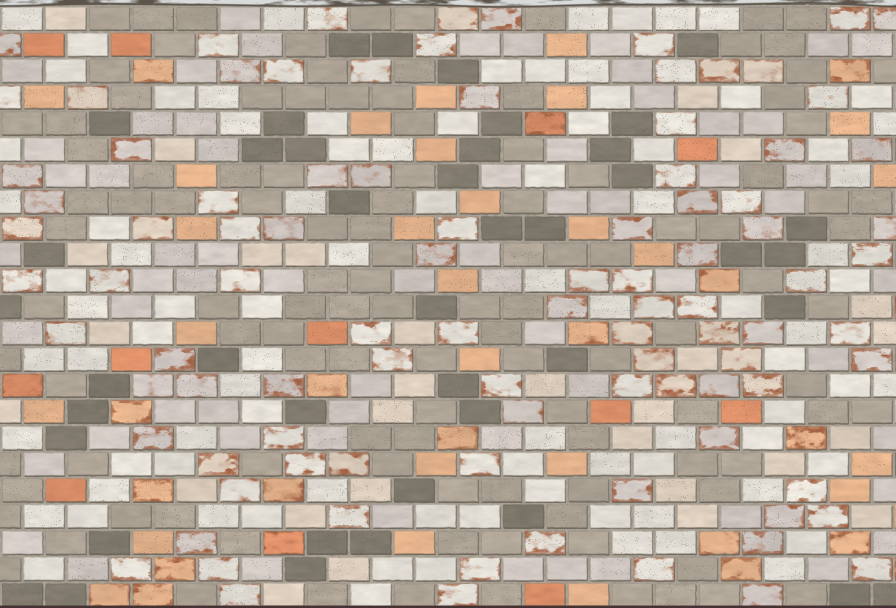
A Shadertoy shader for this texture:

```glsl
// A wall of glazed bricks in running bond: pale, taupe, dark and peach tones.
// A hash per brick picks its tone and wear; noise adds clouds, rust and pits.
// Lengths are fractions of the canvas height.

const vec2 PITCH = vec2(0.07165, 0.0431);     // brick plus joint
const vec2 BRICK_HALF = vec2(0.0331, 0.0188);
const float CORNER = 0.0012;
const float EDGE_WOBBLE = 0.0010;
const float ROW_START = 0.01;                 // in brick pitches
const vec2 SHADOW_SHIFT = vec2(0.0010, -0.0019);
const float RUST_CHANCE = 0.34;
const float LEDGE_HEIGHT = 0.993;
const float BASE_HEIGHT = 0.004;

const vec3 MORTAR = vec3(0.65, 0.62, 0.57);
const vec3 SHADOW = vec3(0.36, 0.33, 0.29);
const vec3 WHITE = vec3(0.88, 0.865, 0.83);
const vec3 LILAC = vec3(0.81, 0.775, 0.755);
const vec3 CREAM = vec3(0.86, 0.80, 0.735);
const vec3 TAUPE = vec3(0.675, 0.635, 0.58);
const vec3 DARK = vec3(0.50, 0.475, 0.425);
const vec3 PEACH = vec3(0.88, 0.69, 0.54);
const vec3 ORANGE = vec3(0.86, 0.56, 0.41);
const vec3 RUST = vec3(0.63, 0.37, 0.25);
const vec3 LEDGE = vec3(0.85, 0.86, 0.86);
const vec3 BASE = vec3(0.27, 0.20, 0.20);

float hash(vec2 p) {
    vec3 q = fract(p.xyx * vec3(0.1031, 0.1030, 0.0973));
    q += dot(q, q.yzx + 33.33);
    return fract((q.x + q.y) * q.z);
}

float noise(vec2 p) {
    vec2 i = floor(p), f = fract(p);
    f = f * f * (3.0 - 2.0 * f);
    return mix(mix(hash(i), hash(i + vec2(1, 0)), f.x),
               mix(hash(i + vec2(0, 1)), hash(i + vec2(1, 1)), f.x), f.y);
}

float fbm(vec2 p) {
    float sum = 0.0, amp = 0.53;
    for (int i = 0; i < 4; i++) {
        sum += amp * noise(p);
        p = p * 2.03 + 17.0;
        amp *= 0.5;
    }
    return sum;
}

float boxDistance(vec2 p, vec2 halfSize) {
    vec2 d = abs(p) - halfSize + CORNER;
    return length(max(d, 0.0)) + min(max(d.x, d.y), 0.0) - CORNER;
}

vec3 brickTone(float pick) {
    if (pick < 0.26) return WHITE;
    if (pick < 0.47) return LILAC;
    if (pick < 0.56) return CREAM;
    if (pick < 0.79) return TAUPE;
    if (pick < 0.885) return DARK;
    if (pick < 0.97) return PEACH;
    return ORANGE;
}

vec3 brickColor(vec2 p, vec2 id, float dist) {
    float pick = hash(id + 7.3);
    vec2 seed = 91.0 * vec2(hash(id + 21.0), hash(id + 43.0));
    vec3 col = brickTone(pick) * (0.97 + 0.07 * hash(id + 61.0));

    // Cloudy glaze, streaked along the brick
    float cloud = fbm(p * vec2(45.0, 110.0) + seed);
    col *= 1.0 + 0.13 * (cloud - 0.5);

    // Rust creeping in from the edges of some pale and peach bricks
    bool canRust = pick < 0.56 || pick > 0.885;
    float rusty = canRust ? step(1.0 - RUST_CHANCE, hash(id + 83.0)) : 0.0;
    float stain = fbm(p * vec2(55.0, 95.0) + seed + 30.0);
    float reach = (stain - 0.38) * 0.022 * (0.5 + hash(id + 97.0));
    float rim = smoothstep(-0.003, 0.003, reach + dist);
    float wash = smoothstep(0.52, 0.85, stain);
    col = mix(col, RUST, rusty * (0.62 * rim + 0.35 * wash));

    // Small pits, and a faintly worn rim
    float pits = smoothstep(0.80, 0.93, noise(p * 650.0 + seed));
    col = mix(col, SHADOW, 0.26 * pits * step(0.62, hash(id + 113.0)));
    return col * (1.0 - 0.10 * smoothstep(-0.0022, 0.0, dist));
}

void mainImage(out vec4 fragColor, in vec2 fragCoord) {
    vec2 uv = fragCoord / iResolution.y;
    float px = 1.0 / iResolution.y;

    // Running bond: odd rows move by half a brick
    float row = floor(uv.y / PITCH.y);
    float shift = ROW_START + 0.5 * mod(row, 2.0);
    vec2 grid = vec2(uv.x / PITCH.x - shift, uv.y / PITCH.y);
    vec2 id = vec2(floor(grid.x), row) + 10.0;
    vec2 p = (fract(grid) - 0.5) * PITCH;
    p += 0.0009 * (vec2(hash(id + 5.0), hash(id + 9.0)) - 0.5);

    // Joints with a shadow below and beside each brick
    float wobble = EDGE_WOBBLE * (noise(uv * 130.0) - 0.5);
    float dist = boxDistance(p, BRICK_HALF) + wobble;
    float shade = boxDistance(p - SHADOW_SHIFT, BRICK_HALF) + wobble;
    vec3 col = MORTAR * (0.91 + 0.18 * fbm(uv * 190.0));
    col = mix(col, SHADOW, 0.72 * (1.0 - smoothstep(-0.0006, 0.0012, shade)));
    col = mix(col, brickColor(p, id, dist), 1.0 - smoothstep(-px, px, dist));

    // Uneven ledge on top and dark line at the foot
    float ledge = uv.y - LEDGE_HEIGHT - 0.008 * (noise(vec2(uv.x * 6.0, 3.0)) - 0.5);
    col = mix(col, SHADOW, smoothstep(-0.003 - px, -0.003 + px, ledge));
    vec3 ledgeColor = mix(SHADOW, LEDGE, smoothstep(0.25, 0.6, fbm(uv * vec2(25.0, 90.0))));
    col = mix(col, ledgeColor, smoothstep(-px, px, ledge));
    col = mix(BASE, col, smoothstep(BASE_HEIGHT - px, BASE_HEIGHT + px, uv.y));

    fragColor = vec4(col, 1.0);
}
```
